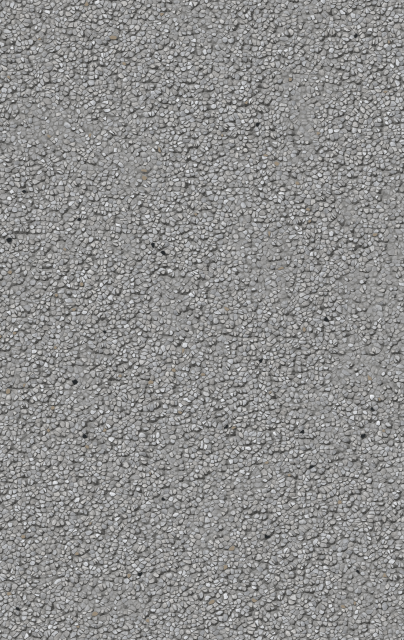
A WebGL 1 fragment shader for this texture:

```glsl
precision highp float;
// Exposed-aggregate concrete: small pale pebbles, partly sunk in grey mortar.

uniform vec2 u_resolution;

vec3 hash3(vec2 p) {
  vec3 q = fract(vec3(p.xyx) * vec3(0.1031, 0.1030, 0.0973));
  q += dot(q, q.yxz + 33.33);
  return fract((q.xxy + q.yzz) * q.zyx);
}

float noise(vec2 p) {
  vec2 i = floor(p), f = fract(p);
  f = f * f * (3.0 - 2.0 * f);
  float low = mix(hash3(i).x, hash3(i + vec2(1, 0)).x, f.x);
  float high = mix(hash3(i + vec2(0, 1)).x, hash3(i + vec2(1, 1)).x, f.x);
  return mix(low, high, f.y);
}

vec3 pebbles(vec2 p) {
  // Bend the grid so that rows vanish and outlines become uneven
  vec2 q = p + 0.9 * vec2(noise(p * 0.45 + 7.0), noise(p * 0.45 + 63.0));
  q += 0.22 * vec2(noise(p * 2.3 + 31.0), noise(p * 2.3 + 87.0));

  // Nearest two pebble centres on a jittered grid
  vec2 cell = floor(q), nearest = vec2(9.0), second = vec2(9.0), id = cell;
  for (int y = -1; y <= 1; y++) {
    for (int x = -1; x <= 1; x++) {
      vec2 c = cell + vec2(x, y);
      vec2 r = c + hash3(c + 200.0).xy - q;
      if (dot(r, r) < dot(nearest, nearest)) {
        second = nearest;
        nearest = r;
        id = c;
      } else if (dot(r, r) < dot(second, second)) {
        second = r;
      }
    }
  }
  float border = 0.5 * (dot(second, second) - dot(nearest, nearest))
               / max(length(second - nearest), 0.001);
  vec2 outward = -nearest / max(length(nearest), 0.001);
  vec3 h = hash3(id + 71.0);
  vec3 kind = hash3(id + 419.0);

  // Round the corners of each cell
  float inside = min(border, mix(0.42, 0.72, h.x) - length(nearest));

  // Broad patches and faint vertical streaks where mortar hides the pebbles
  float bare = 0.6 * noise(p * 0.11 + 40.0) + 0.4 * noise(p * vec2(0.22, 0.05) + 90.0);
  float lift = mix(0.3, 1.0, smoothstep(0.0, 0.3, bare + 0.28 - 0.6 * kind.z));

  // Mortar, shaded below and to the right of each raised pebble
  float grit = noise(p * 3.5 + 15.0) - 0.5;
  float shadow = clamp(0.4 + dot(outward, vec2(0.3, -0.6)), 0.0, 1.0);
  vec3 mortar = vec3(0.575, 0.573, 0.566) + 0.12 * grit;
  mortar -= lift * (0.01 + 0.29 * shadow);

  // Pebble faces: tilted cool grey facets, with rare tan and near-black ones
  float tone = 0.675 + 0.17 * (h.y - 0.5) + 0.12 * grit;
  tone += 0.10 * step(0.9, h.z);
  tone -= 0.28 * dot(nearest, kind.xy - vec2(0.75, 0.2));
  vec3 face = tone + (h.z - 0.45) * vec3(-0.016, 0.0, 0.024);
  face = mix(vec3(0.595 + 0.12 * grit), face, lift);
  face = mix(face, vec3(0.60, 0.55, 0.48), step(0.995, kind.x));
  face = mix(face, vec3(0.15, 0.16, 0.17), step(0.9975, kind.y));

  float gap = mix(0.03, 0.13, h.y);
  return mix(mortar, face, smoothstep(gap - 0.05, gap + 0.07, inside));
}

void main() {
  // Average nine samples per pixel to smooth the edges
  vec3 colour = vec3(0.0);
  for (int y = -1; y <= 1; y++) {
    for (int x = -1; x <= 1; x++) {
      vec2 uv = (gl_FragCoord.xy + vec2(x, y) / 3.0) / u_resolution.x;
      colour += pebbles(uv * vec2(84.0, 94.0));
    }
  }
  gl_FragColor = vec4(colour / 9.0, 1.0);
}
```
